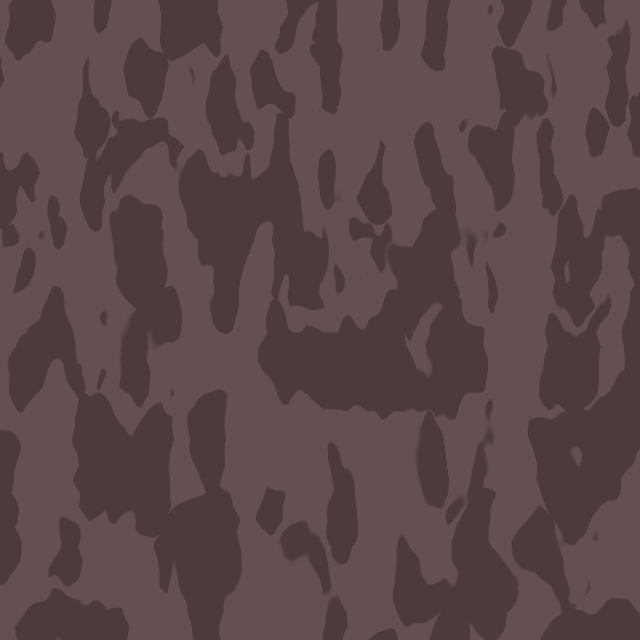
Give the GLSL for this texture, as a three.js fragment shader.

```glsl
// Ragged rows of dark upright flakes on a flat mauve-brown ground, like bark.
varying vec2 vUv;

const vec3 GROUND = vec3(0.392, 0.312, 0.314);
const vec3 FLAKE = vec3(0.300, 0.230, 0.229);
const float EDGE = 0.014;

float hash(vec2 p) {
  vec3 q = fract(vec3(p.xyx) * 0.1031);
  q += dot(q, q.yzx + 33.33);
  return fract((q.x + q.y) * q.z);
}

// Blends the four lattice corners around a cell with weights w.
float corners(vec2 cell, vec2 w) {
  float low = mix(hash(cell), hash(cell + vec2(1.0, 0.0)), w.x);
  float high = mix(hash(cell + vec2(0.0, 1.0)), hash(cell + 1.0), w.x);
  return mix(low, high, w.y);
}

float smoothNoise(vec2 p) {
  vec2 f = fract(p);
  return corners(floor(p), f * f * (3.0 - 2.0 * f));
}

// Linear blending leaves kinks, which make the outlines angular.
float kinkedNoise(vec2 p) {
  return corners(floor(p), fract(p));
}

vec2 kinkedOffset(vec2 p, float scale, float amount) {
  vec2 q = p * scale + 70.0;
  return amount * (vec2(kinkedNoise(q), kinkedNoise(q + 137.0)) - 0.5);
}

// Signed strength of one row of flakes; it fades beyond the ends of the row.
float flakeRow(float x, float height, float row) {
  float columns = mix(19.0, 31.0, row / 6.0);
  vec2 p = vec2(x * columns, height * 1.25) + vec2(row * 41.0, row * 17.0) + 90.0;
  float body = smoothNoise(p);
  float slits = smoothNoise(p * vec2(2.3, 2.4) + 211.0);
  float reach = height - row - 0.5;
  float taper = 1.7 * reach * reach * reach * reach;
  return 0.75 * body + 0.25 * slits - 0.532 - taper;
}

void main() {
  // Bend the sides gently, then chip them.
  vec2 p = vUv + kinkedOffset(vUv, 13.0, 0.026) + kinkedOffset(vUv, 48.0, 0.011);

  // Rows grow shorter towards the top and have uneven ends.
  float height = 4.6 * p.y + 2.0 * p.y * p.y;
  height += 0.55 * (smoothNoise(vec2(p.x * 9.0, p.y * 4.0) + 30.0) - 0.5);
  height += 0.22 * (kinkedNoise(vec2(p.x * 42.0, p.y * 12.0) + 60.0) - 0.5);

  // Join the nearest rows.
  float field = -1.0;
  for (int i = -1; i <= 1; i++) {
    field = max(field, flakeRow(p.x, height, floor(height) + float(i)));
  }

  float cover = smoothstep(-EDGE, EDGE, field);
  gl_FragColor = vec4(mix(GROUND, FLAKE, cover), 1.0);
}
```
